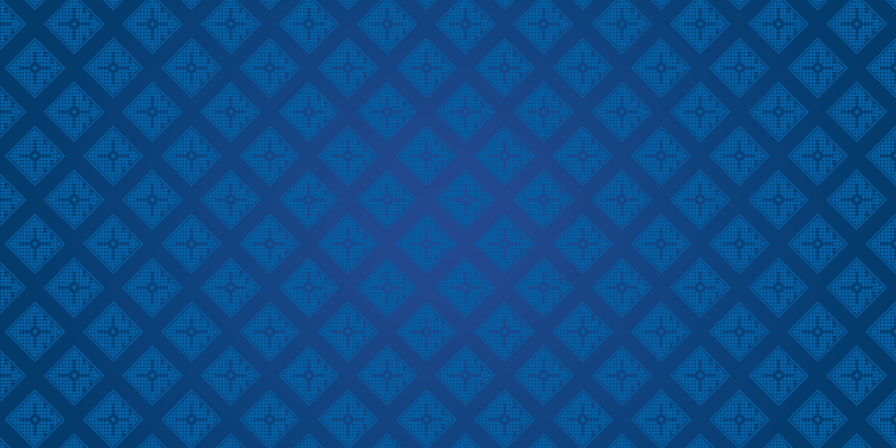
This pattern is drawn by a WebGL 2 fragment shader. Its source:

```glsl
#version 300 es
precision highp float;
// Staggered cross-stitch diamonds on a blue cloth with a radial glow.
// Each diamond is a grid of stitches with an outline, woven holes and a
// central cross; supersampling smooths the fine stitches.

uniform vec2 u_resolution;
out vec4 outColor;

// Lengths are fractions of the canvas height.
const vec2 PERIOD = vec2(0.1747, 0.1962);
const vec2 ANCHOR = vec2(0.9515, 0.4560);
const float HALF_DIAGONAL = 0.0675;
const float STITCHES = 18.0;   // stitches from centre to tip
const int SAMPLES = 4;         // per axis

const vec3 GLOW_BLUE = vec3(0.135, 0.285, 0.565);
const vec3 MID_BLUE = vec3(0.055, 0.262, 0.490);
const vec3 EDGE_BLUE = vec3(0.010, 0.230, 0.415);
const vec3 THREAD_BLUE = vec3(0.010, 0.370, 0.635);

// Vector to the nearest centre of a lattice with staggered rows.
vec2 staggeredCell(vec2 p, vec2 period) {
  vec2 a = (fract(p / period + 0.5) - 0.5) * period;
  vec2 b = (fract(p / period) - 0.5) * period;
  return abs(a.x) + abs(a.y) < abs(b.x) + abs(b.y) ? a : b;
}

// True where the cloth shows through the stitches of the inner motif.
bool isGap(vec2 cell) {
  vec2 a = abs(cell);
  float near = min(a.x, a.y);
  float far = max(a.x, a.y);
  bool ring = far == 2.0;
  bool arm = near == 0.0 && far >= 3.0 && far <= 9.0;
  bool bar = near == 1.0 && (far == 5.0 || far == 7.0);
  bool hole = mod(a.x, 2.0) == 1.0 && mod(a.y, 2.0) == 1.0;
  // Small hooks stepping along the right-hand sides.
  bool hook = cell.x > 2.0 && a.x + a.y >= 13.0
           && mod(a.x, 4.0) == 2.0 && a.y > 1.0;
  return ring || arm || bar || hole || hook;
}

// Thread coverage of one diamond at a point relative to its centre.
float diamondThread(vec2 p, float halfDiagonal, float count) {
  vec2 q = p / halfDiagonal * count;
  float d = abs(q.x) + abs(q.y);
  if (d > count) return 0.0;
  if (d > count - 1.1) return 1.0;   // outline
  if (d > count - 1.9) return 0.0;   // groove inside the outline
  return isGap(floor(q + 0.5)) ? 0.0 : 1.0;
}

// Cloth colour: bright in the middle, deep blue at the corners.
vec3 clothColor(vec2 p, vec2 center) {
  float r = length((p - center) * vec2(1.0, 1.1));
  vec3 inner = mix(GLOW_BLUE, MID_BLUE, smoothstep(0.0, 0.70, r));
  return mix(inner, EDGE_BLUE, smoothstep(0.50, 1.12, r));
}

void main() {
  float thread = 0.0;
  for (int j = 0; j < SAMPLES; j++) {
    for (int i = 0; i < SAMPLES; i++) {
      vec2 offset = (vec2(i, j) + 0.5) / float(SAMPLES) - 0.5;
      vec2 p = (gl_FragCoord.xy + offset) / u_resolution.y;
      vec2 local = staggeredCell(p - ANCHOR, PERIOD);
      thread += diamondThread(local, HALF_DIAGONAL, STITCHES);
    }
  }
  thread /= float(SAMPLES * SAMPLES);

  vec2 uv = gl_FragCoord.xy / u_resolution.y;
  vec2 center = 0.5 * u_resolution / u_resolution.y;
  vec3 color = mix(clothColor(uv, center), THREAD_BLUE, thread);
  outColor = vec4(color, 1.0);
}
```
